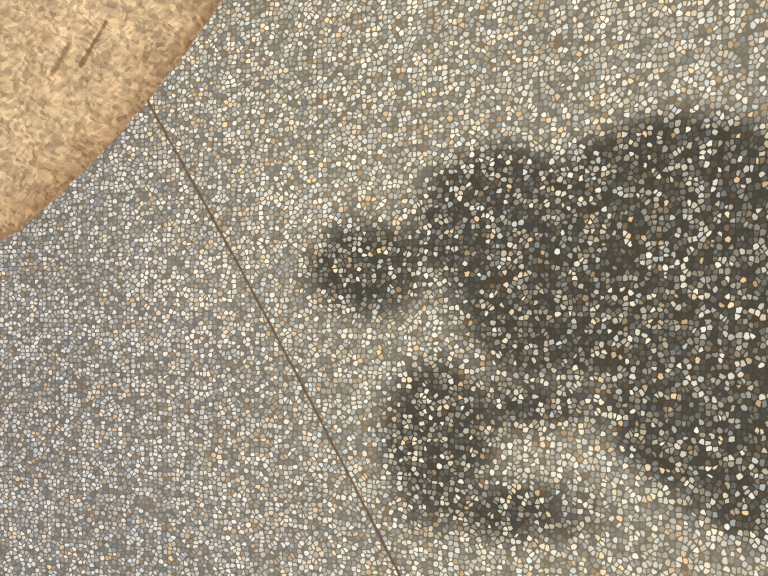
Reproduce this texture procedurally as a Shadertoy shader.

```glsl
const float STONE_DENSITY = 136.0;
const float STAIN_SOFTNESS = 0.034;
const float STAIN_BLEND = 0.045;
const float JOINT_WIDTH = 0.0021;
const float JOINT_TOP = 0.83;
const int AA = 2;

const vec3 DRY_MORTAR = vec3(0.47, 0.445, 0.39);
const vec3 WET_MORTAR = vec3(0.275, 0.26, 0.225);
const vec3 STONE_TINT = vec3(1.02, 0.985, 0.91);
const vec3 TAN_TINT = vec3(1.08, 0.92, 0.72);
const vec3 COOL_TINT = vec3(0.97, 0.99, 0.98);
const vec3 JOINT_COLOR = vec3(0.42, 0.34, 0.26);
const vec3 STRAW = vec3(0.83, 0.71, 0.55);
const vec3 SOIL = vec3(0.60, 0.45, 0.31);

// Wet patches as ellipses: centre.xy, radius.xy
const int STAIN_COUNT = 9;
const vec4 STAINS[STAIN_COUNT] = vec4[STAIN_COUNT](
    vec4(0.640, 0.535, 0.105, 0.083),
    vec4(0.872, 0.605, 0.155, 0.142),
    vec4(0.975, 0.482, 0.180, 0.146),
    vec4(1.198, 0.600, 0.270, 0.205),
    vec4(1.233, 0.340, 0.190, 0.205),
    vec4(0.760, 0.245, 0.098, 0.130),
    vec4(0.877, 0.110, 0.130, 0.048),
    vec4(1.337, 0.167, 0.150, 0.115),
    vec4(0.925, 0.298, 0.110, 0.042));

vec2 hash22(vec2 p) {
    vec3 q = fract(vec3(p.xyx) * vec3(0.1031, 0.1030, 0.0973));
    q += dot(q, q.yzx + 33.33);
    return fract((q.xx + q.yz) * q.zy);
}

// Cellular noise: x = gap to the neighbour, y = centre distance, zw = random pair
vec4 cells(vec2 p) {
    vec2 base = floor(p), nearestId = base;
    float first = 9.0, second = 9.0;
    for (int j = -1; j <= 1; j++)
    for (int i = -1; i <= 1; i++) {
        vec2 id = base + vec2(i, j);
        float d = length(id + 0.08 + 0.84 * hash22(id) - p);
        if (d < first) { second = first; first = d; nearestId = id; }
        else second = min(second, d);
    }
    return vec4(second - first, first, hash22(nearestId + 71.7));
}

float waves(vec2 p) {
    float sum = 0.0, amp = 0.5;
    for (int i = 0; i < 4; i++) {
        sum += amp * sin(p.x + 1.7 * sin(p.y)) * cos(p.y + 0.6 * p.x);
        p = mat2(1.6, 1.2, -1.2, 1.6) * p + 2.3;
        amp *= 0.55;
    }
    return sum;
}

float smoothMin(float a, float b, float k) {
    float h = max(k - abs(a - b), 0.0) / k;
    return min(a, b) - 0.25 * h * h * k;
}

float wetness(vec2 p) {
    float d = 1.0;
    for (int i = 0; i < STAIN_COUNT; i++) {
        vec4 s = STAINS[i];
        float e = (length((p - s.xy) / s.zw) - 1.0) * min(s.z, s.w);
        d = smoothMin(d, e, STAIN_BLEND);
    }
    d += 0.010 * waves(p * 28.0);
    return 1.0 - smoothstep(-STAIN_SOFTNESS, STAIN_SOFTNESS, d);
}

vec3 aggregate(vec2 p) {
    // Stones grow towards the right
    vec2 q = vec2(p.x * (1.0 - 0.12 * p.x), (p.y - 0.5) * (1.0 - 0.27 * p.x));
    vec4 c = cells(q * STONE_DENSITY + 200.0 + 0.15 * waves(p * 300.0));
    float hue = fract(c.w * 7.31 + c.z * 3.7);
    float wet = wetness(p);
    float tone = mix(mix(0.49, 0.95, c.z), mix(0.28, 0.92, pow(c.z, 1.9)), wet);
    vec3 tint = mix(STONE_TINT, TAN_TINT, smoothstep(0.84, 0.96, hue));
    tint = mix(tint, COOL_TINT, 1.0 - smoothstep(0.08, 0.20, hue));
    float pebble = smoothstep(0.0, 0.32, c.x) * (1.0 - smoothstep(0.42, 0.72, c.y));
    vec3 col = mix(mix(DRY_MORTAR, WET_MORTAR, wet), tone * tint, pebble);

    // Cooler, duller lower left; warm light through the middle
    float warm = smoothstep(0.1, 0.9, p.x + 0.35 * p.y);
    col *= mix(vec3(0.985, 0.985, 1.02), vec3(1.07, 1.06, 1.03), warm);
    return col * (1.0 + 0.035 * waves(p * 9.0));
}

vec3 dryGrass(vec2 p, float inside) {
    vec2 a = mat2(0.8, 0.6, -0.6, 0.8) * p + 0.008 * waves(p * 40.0);
    vec4 blades = cells(a * vec2(85.0, 190.0) + 40.0);
    vec4 crossed = cells(a.yx * vec2(95.0, 180.0) + 90.0);
    float light = 0.76 + 0.24 * blades.z + 0.22 * crossed.z;
    vec3 col = STRAW * light * (1.0 + 0.10 * waves(p * 32.0));
    float soil = 0.8 * exp(-inside * 32.0) + 0.2 * smoothstep(0.15, 0.6, waves(p * 45.0));
    col = mix(col, SOIL * light, clamp(soil, 0.0, 0.85));

    // Fallen twigs, stepping down and left
    for (int i = 0; i < 3; i++) {
        float k = float(i);
        vec2 t = p - vec2(0.162 - 0.057 * k, 0.924 - 0.027 * k * k);
        float along = clamp(dot(t, vec2(0.5, 0.866)), -0.043 + 0.012 * k, 0.043 - 0.012 * k);
        float d = length(t - along * vec2(0.5, 0.866)) + 0.003 * waves(p * 90.0);
        col = mix(col, SOIL * 0.8, (0.7 - 0.2 * k) * (1.0 - smoothstep(0.001, 0.006, d)));
    }
    return col;
}

vec3 scene(vec2 p) {
    float edge = 0.578 + 0.72 * p.x + 0.95 * p.x * p.x;
    float inside = (p.y - edge) / 1.35 + 0.003 * waves(p * 70.0);
    float jointX = 0.694 - 0.531 * p.y + 0.007 * sin(3.78 * p.y);
    float d = abs(p.x - jointX + 0.0012 * waves(p * 60.0)) * 0.883;
    float joint = 1.0 - smoothstep(JOINT_WIDTH * 0.5, JOINT_WIDTH * 1.6, d);
    vec3 col = mix(aggregate(p), JOINT_COLOR, 0.85 * joint * step(p.y, JOINT_TOP));
    return mix(col, dryGrass(p, max(inside, 0.0)), smoothstep(-0.003, 0.003, inside));
}

void mainImage(out vec4 fragColor, in vec2 fragCoord) {
    vec3 sum = vec3(0.0);
    for (int j = 0; j < AA; j++)
    for (int i = 0; i < AA; i++) {
        vec2 offset = (vec2(i, j) + 0.5) / float(AA) - 0.5;
        sum += scene((fragCoord + offset) / iResolution.y);
    }
    fragColor = vec4(clamp(sum / float(AA * AA), 0.0, 1.0), 1.0);
}
```
